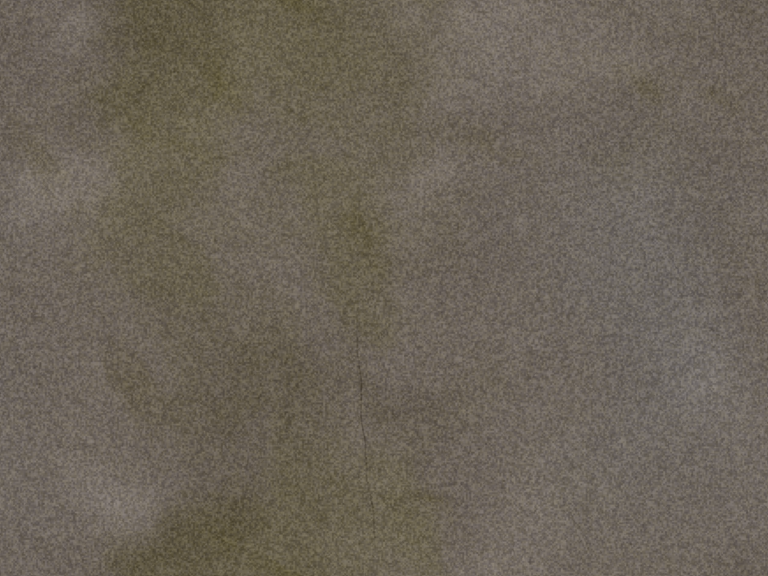
This texture is drawn by a Shadertoy shader. Its source:

```glsl
// Aged plaster wall: olive and grey clouds under a fine sandy grain,
// with soft pale patches, diagonal scuffs, faint scratches and a hairline crack.
// All noise lattices and distances wrap, so the canvas tiles on every side.

const vec3 OLIVE = vec3(0.390, 0.361, 0.283);
const vec3 GREY = vec3(0.432, 0.398, 0.363);
const vec3 COOL = vec3(0.430, 0.411, 0.394);
const vec3 PALE_TINT = vec3(0.058, 0.060, 0.064);
const vec3 SCUFF_TINT = vec3(0.032, 0.032, 0.058);
const vec3 GRAIN_TINT = vec3(1.0, 0.98, 0.92);
const float GRAIN_CONTRAST = 0.165;
const float CLOUD_CONTRAST = 0.115;
const float SMUDGE_CONTRAST = 0.050;
const float CRACK_DARKNESS = 0.085;
const float CRACK_WIDTH = 0.0016;
const vec2 LATTICE = vec2(4.0, 3.0);   // square cells on a 4:3 canvas
const vec2 ASPECT = vec2(4.0 / 3.0, 1.0);
const int PATCHES = 8;
const int SCUFFS = 12;

float hash(vec2 cell, float seed) {
    uvec2 q = uvec2(cell) * uvec2(1597u, 3571u);
    uint n = q.x ^ (q.y + uint(seed) * 7919u);
    n = (n ^ (n >> 15)) * 73471u;
    n = (n ^ (n >> 13)) * 91997u;
    n = (n ^ (n >> 16)) * 50021u;
    return float((n ^ (n >> 15)) & 65535u) / 65535.0;
}

// Value noise with a whole number of cells across the canvas
float noise(vec2 uv, vec2 cells, float seed) {
    vec2 p = uv * cells;
    vec2 a = mod(floor(p), cells);
    vec2 b = mod(a + 1.0, cells);
    vec2 f = fract(p);
    f = f * f * (3.0 - 2.0 * f);
    return mix(mix(hash(a, seed), hash(vec2(b.x, a.y), seed), f.x),
               mix(hash(vec2(a.x, b.y), seed), hash(b, seed), f.x), f.y);
}

float fbm(vec2 uv, vec2 cells, float seed) {
    float sum = 0.0, weight = 0.5;
    for (int i = 0; i < 5; i++) {
        sum += weight * noise(uv, cells, seed + float(i));
        cells *= 2.0;
        weight *= 0.5;
    }
    return sum / 0.96875;
}

// Shortest wrapped offset, in canvas heights
vec2 wrapOffset(vec2 uv, vec2 centre) {
    return (fract(uv - centre + 0.5) - 0.5) * ASPECT;
}

float crackMask(vec2 uv) {
    float bend = 0.022 * (fbm(vec2(0.1, uv.y), LATTICE * 3.0, 71.0) - 0.5);
    float path = 0.468 + 0.09 * pow(max(0.5 - uv.y, 0.0), 2.0) + bend;
    float dist = abs(wrapOffset(uv, vec2(path, uv.y)).x);
    float width = max(CRACK_WIDTH, 0.7 / iResolution.y);
    float ends = smoothstep(0.03, 0.08, uv.y) * (1.0 - smoothstep(0.42, 0.52, uv.y));
    float broken = mix(0.35, 1.0, noise(uv, LATTICE * 8.0, 77.0));
    return (1.0 - smoothstep(0.2 * width, 1.7 * width, dist)) * ends * broken;
}

void mainImage(out vec4 fragColor, in vec2 fragCoord) {
    vec2 uv = fragCoord / iResolution.xy;

    // Warped clouds of tint and brightness
    vec2 warp = vec2(fbm(uv, LATTICE, 1.0), fbm(uv, LATTICE, 11.0)) - 0.5;
    vec2 cloudUv = uv + 0.26 * warp;
    float tint = fbm(cloudUv, LATTICE, 21.0);
    float light = fbm(cloudUv, LATTICE, 31.0) - 0.5;
    float smudge = fbm(cloudUv, LATTICE * 3.0, 36.0) - 0.5;
    vec3 color = mix(OLIVE, GREY, smoothstep(0.34, 0.66, tint));
    color += CLOUD_CONTRAST * light + SMUDGE_CONTRAST * smudge;

    // Broad cool bloom on the right
    vec2 bloom = wrapOffset(cloudUv, vec2(0.86, 0.42)) / vec2(0.19, 0.29);
    color = mix(color, COOL, 0.75 * exp(-dot(bloom, bloom)));

    // Soft pale patches
    for (int i = 0; i < PATCHES; i++) {
        vec2 id = vec2(float(i), 5.0);
        vec2 centre = vec2(hash(id, 1.0), hash(id, 2.0));
        vec2 d = wrapOffset(cloudUv, centre) / mix(0.035, 0.10, hash(id, 3.0));
        color += PALE_TINT * mix(0.3, 0.9, hash(id, 4.0)) * exp(-dot(d, d));
    }

    // Olive scuffs, mostly falling to the right
    float ragged = smoothstep(0.3, 0.65, fbm(uv, LATTICE * 6.0, 41.0));
    for (int i = 0; i < SCUFFS; i++) {
        vec2 id = vec2(float(i), 9.0);
        vec2 d = wrapOffset(uv + 0.10 * warp, vec2(hash(id, 1.0), hash(id, 2.0)));
        float angle = mix(-1.1, -0.2, hash(id, 3.0));
        vec2 along = vec2(cos(angle), sin(angle));
        vec2 q = vec2(dot(d, along), dot(d, vec2(-along.y, along.x)));
        q /= vec2(mix(0.06, 0.14, hash(id, 4.0)), mix(0.012, 0.030, hash(id, 5.0)));
        color -= SCUFF_TINT * ragged * exp(-dot(q, q));
    }

    // Faint pale scratches in a few places
    float ridge = abs(fbm(cloudUv, LATTICE * 3.0, 51.0) - 0.5);
    float worn = smoothstep(0.52, 0.72, fbm(uv, LATTICE, 56.0));
    color += 0.022 * worn * (1.0 - smoothstep(0.0, 0.02, ridge));

    // Sandy grain, with yellow flecks and dark pits
    float fine = noise(uv, LATTICE * 109.0, 61.0);
    float coarse = noise(uv, LATTICE * 67.0, 62.0);
    float fleck = noise(uv, LATTICE * 79.0, 63.0) - 0.5;
    color += GRAIN_TINT * GRAIN_CONTRAST * (0.75 * fine + 0.35 * coarse - 0.55);
    color += vec3(0.006, 0.004, -0.030) * fleck;
    color -= 0.035 * smoothstep(0.78, 0.98, noise(uv, LATTICE * 83.0, 64.0));

    color -= CRACK_DARKNESS * crackMask(uv);
    fragColor = vec4(color, 1.0);
}
```
